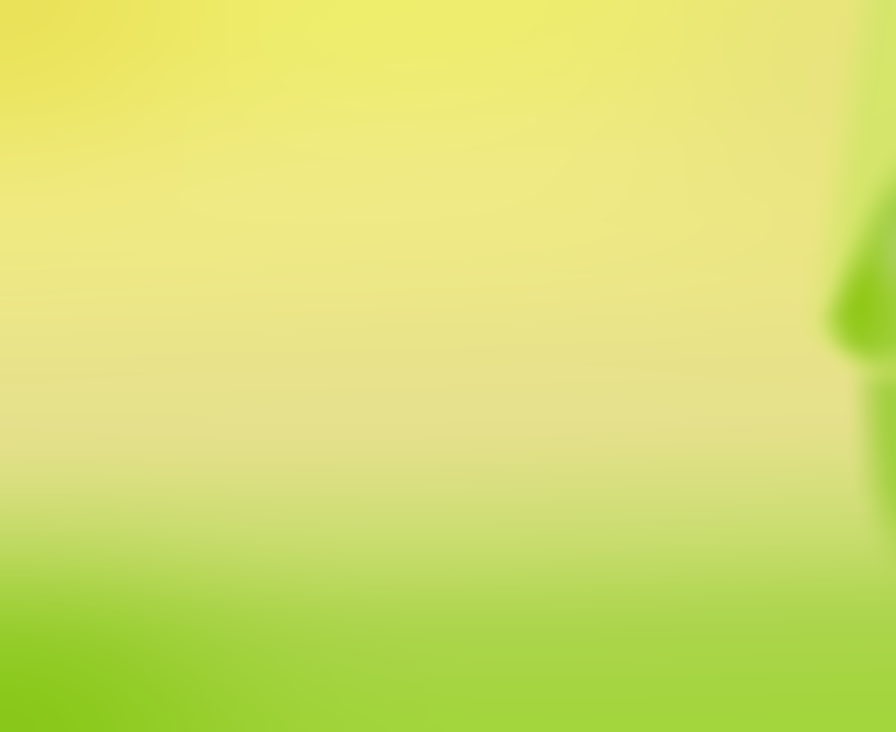
Write a Shadertoy shader that draws this background.

```glsl
// A defocused spring backdrop: pale yellow light above a green meadow,
// with blurred leaves entering from the right. Smooth vertical blends form
// the field; soft curved edges and Gaussian glows form the leaves.

const vec3 SKY_TOP      = vec3(0.935, 0.932, 0.425);
const vec3 SKY_MIDDLE   = vec3(0.940, 0.918, 0.520);
const vec3 SKY_LOW      = vec3(0.900, 0.880, 0.550);
const vec3 MEADOW_HAZE  = vec3(0.810, 0.870, 0.460);
const vec3 MEADOW       = vec3(0.670, 0.835, 0.295);
const vec3 MEADOW_BASE  = vec3(0.640, 0.835, 0.240);
const vec3 CORNER_GREEN = vec3(0.535, 0.785, 0.100);
const vec3 CORNER_GOLD  = vec3(0.915, 0.880, 0.340);
const vec3 CORNER_SAND  = vec3(0.905, 0.885, 0.500);
const vec3 LEAF_PALE    = vec3(0.835, 0.900, 0.420);
const vec3 LEAF_MIDDLE  = vec3(0.635, 0.815, 0.250);
const vec3 LEAF_DEEP    = vec3(0.560, 0.780, 0.070);
const vec3 LEAF_SHEEN   = vec3(0.680, 0.810, 0.380);

const float HORIZON_TILT = 0.035;  // rise of the meadow toward the right
const float LEAF_BLUR    = 0.028;  // half width of the leaf edges

// Gaussian falloff around a centre, with separate radii per axis.
float glow(vec2 p, vec2 centre, vec2 radius) {
    vec2 d = (p - centre) / radius;
    return exp(-dot(d, d));
}

// Coverage to the right of a blurred edge.
float rightOf(float x, float edge, float blur) {
    return smoothstep(edge - blur, edge + blur, x);
}

vec3 backdrop(vec2 p) {
    float h = p.y - HORIZON_TILT * (p.x - 0.5);

    // Vertical colour blend, from the ground to the top
    vec3 colour = mix(MEADOW_BASE, MEADOW, smoothstep(0.0, 0.15, h));
    colour = mix(colour, MEADOW_HAZE, smoothstep(0.11, 0.31, h));
    colour = mix(colour, SKY_LOW, smoothstep(0.26, 0.43, h));
    colour = mix(colour, SKY_MIDDLE, smoothstep(0.40, 0.75, h));
    colour = mix(colour, SKY_TOP, smoothstep(0.72, 1.0, h));

    // Tints spreading from the corners
    colour = mix(colour, CORNER_GREEN, glow(p, vec2(0.0), vec2(0.26, 0.20)));
    colour = mix(colour, CORNER_GOLD, 0.9 * glow(p, vec2(0.0, 1.0), vec2(0.22, 0.20)));
    colour = mix(colour, CORNER_SAND, 0.8 * glow(p, vec2(0.97, 0.92), vec2(0.25, 0.32)));
    return colour;
}

vec3 addLeaves(vec3 colour, vec2 p) {
    // Lower leaf, tapering toward the right border
    float drop = (0.47 - p.y) / 0.27;
    float lowerEdge = 0.968 + 0.036 * drop * drop;
    float lower = rightOf(p.x, lowerEdge, LEAF_BLUR)
                * smoothstep(0.16, 0.34, p.y)
                * (1.0 - smoothstep(0.46, 0.56, p.y));
    colour = mix(colour, LEAF_MIDDLE, lower);

    // Pale upper leaf, with a slanting side and a rounded foot
    float rise = max(p.y - 0.55, 0.0) / 0.45;
    float foot = max(0.57 - p.y, 0.0) / 0.08;
    float paleEdge = 0.912 + 0.055 * rise + 0.045 * foot * foot;
    float pale = rightOf(p.x, paleEdge, LEAF_BLUR)
               * smoothstep(0.45, 0.55, p.y);
    colour = mix(colour, LEAF_PALE, pale);

    // Darker fold inside the upper leaf
    float lift = max(p.y - 0.57, 0.0) / 0.19;
    float foldEdge = 0.934 + 0.058 * lift + 0.04 * foot * foot;
    float fold = rightOf(p.x, foldEdge, LEAF_BLUR)
               * smoothstep(0.47, 0.54, p.y)
               * (1.0 - smoothstep(0.70, 0.82, p.y));
    colour = mix(colour, LEAF_MIDDLE, fold);

    // Saturated heart and a muted sheen near the border
    colour = mix(colour, LEAF_DEEP, 0.9 * fold * glow(p, vec2(0.955, 0.585), vec2(0.04, 0.075)));
    colour = mix(colour, LEAF_SHEEN, 0.7 * glow(p, vec2(1.0, 0.66), vec2(0.018, 0.05)));
    return colour;
}

void mainImage(out vec4 fragColor, in vec2 fragCoord) {
    vec2 p = fragCoord / iResolution.xy;
    fragColor = vec4(addLeaves(backdrop(p), p), 1.0);
}
```
